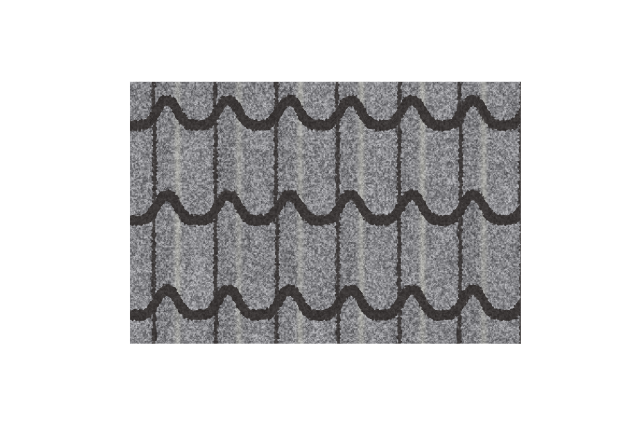
Write a WebGL 1 fragment shader that draws this pattern.

```glsl
precision highp float;

uniform vec2 u_resolution;

// Layout, in units of the canvas height (canvas is 1.5 wide, 1.0 high)
const vec2 CANVAS = vec2(1.5, 1.0);
const vec2 PANEL_MIN = vec2(0.3047, 0.197);
const vec2 PANEL_MAX = vec2(1.2207, 0.809);
const vec2 TILE = vec2(0.1434, 0.2217);      // about six across, three down
const vec2 TILE_ORIGIN = vec2(0.3613, 0.2637);

// Tile profile
const float WAVE_HEIGHT = 0.058;
const float WAVE_PEAK = 0.21;                // fraction of the tile width
const float WAVE_SHARPNESS = 1.8;
const float LIP_HALF_WIDTH = 0.0125;
const float SEAM_HALF_WIDTH = 0.0047;
const float SEAM_JITTER = 0.004;
const float RIDGE_CENTRE = 0.385;
const float RIDGE_WIDTH = 0.055;

// Stone granules
const float GRAIN_SIZE = 0.0042;
const float GRAIN_CONTRAST = 0.42;
const float EDGE_ROUGHNESS = 0.005;

const vec3 BACKGROUND = vec3(1.0);
const vec3 STONE = vec3(0.525, 0.525, 0.54);
const vec3 RIDGE = vec3(0.67, 0.67, 0.65);
const vec3 SHADOW = vec3(0.235, 0.22, 0.218);

const float TAU = 6.28318;

float hash(vec2 p) {
  vec3 q = fract(p.xyx * vec3(0.1031, 0.1030, 0.0973));
  q += dot(q, q.yzx + 33.33);
  return fract((q.x + q.y) * q.z);
}

float valueNoise(vec2 p) {
  vec2 cell = floor(p);
  vec2 f = fract(p);
  f = f * f * (3.0 - 2.0 * f);
  float low = mix(hash(cell), hash(cell + vec2(1.0, 0.0)), f.x);
  float high = mix(hash(cell + vec2(0.0, 1.0)), hash(cell + 1.0), f.x);
  return mix(low, high, f.y);
}

// Height of the wavy front lip at a position across the tile
float waveProfile(float across) {
  float crest = 0.5 + 0.5 * cos(TAU * (across - WAVE_PEAK));
  return WAVE_HEIGHT * pow(max(crest, 0.0001), WAVE_SHARPNESS);
}

// Antialiased coverage of a shape given its signed distance
float coverage(float dist, float softness) {
  return 1.0 - smoothstep(-softness, softness, dist);
}

vec3 roof(vec2 p, float pixel) {
  float column = (p.x - TILE_ORIGIN.x) / TILE.x;
  float across = fract(column);
  float grain = valueNoise(p / GRAIN_SIZE);
  float fineGrain = valueNoise(p / (GRAIN_SIZE * 0.6) + 57.0);
  float patches = valueNoise(p * 28.0 + 11.0);
  float roughness = (grain - 0.5) * EDGE_ROUGHNESS;

  // Wavy lip: vertical distance corrected by the slope of the profile
  float wave = waveProfile(across);
  float slope = (waveProfile(across + 0.01) - waveProfile(across - 0.01)) / (0.02 * TILE.x);
  float height = p.y - TILE_ORIGIN.y - wave;
  float row = floor(height / TILE.y);
  float toLip = abs(height - TILE.y * floor(height / TILE.y + 0.5));
  float lipDistance = toLip / sqrt(1.0 + 0.8 * slope * slope) - LIP_HALF_WIDTH;

  // Side seam, shifted a little from tile to tile
  float seamIndex = floor(column + 0.5);
  float seamShift = (hash(vec2(seamIndex, row) + 20.0) - 0.5) * SEAM_JITTER;
  float seamDistance = abs((column - seamIndex) * TILE.x - seamShift) - SEAM_HALF_WIDTH;

  // Curved shading and the pale worn ridge
  float tone = hash(vec2(floor(column), row) + 40.0);
  float pan = smoothstep(0.35, 0.6, across) * (1.0 - smoothstep(0.8, 1.0, across));
  vec3 color = STONE * (0.96 + 0.06 * pan + 0.04 * (tone - 0.5) + 0.06 * (patches - 0.5));
  float ridgeOffset = (across - RIDGE_CENTRE) / RIDGE_WIDTH;
  float ridge = exp(-ridgeOffset * ridgeOffset) * (0.65 + 0.25 * tone + 0.2 * (patches - 0.5));
  color = mix(color, RIDGE, ridge);

  // Granules, calmer on the ridge
  float speckle = 0.65 * (grain - 0.5) + 0.5 * (fineGrain - 0.5);
  color += speckle * GRAIN_CONTRAST * (1.0 - 0.45 * ridge);

  // Dark lip and seams
  float softness = 0.9 * pixel;
  float dark = max(coverage(lipDistance + roughness, softness),
                   0.93 * coverage(seamDistance + roughness, softness));
  return mix(color, SHADOW + 0.12 * speckle, dark);
}

void main() {
  vec2 p = gl_FragCoord.xy / u_resolution * CANVAS;
  float pixel = CANVAS.y / u_resolution.y;

  // Roof panel centred on a plain ground
  vec2 outside = max(PANEL_MIN - p, p - PANEL_MAX);
  float panel = coverage(max(outside.x, outside.y), 0.6 * pixel);
  gl_FragColor = vec4(mix(BACKGROUND, roof(p, pixel), panel), 1.0);
}
```
